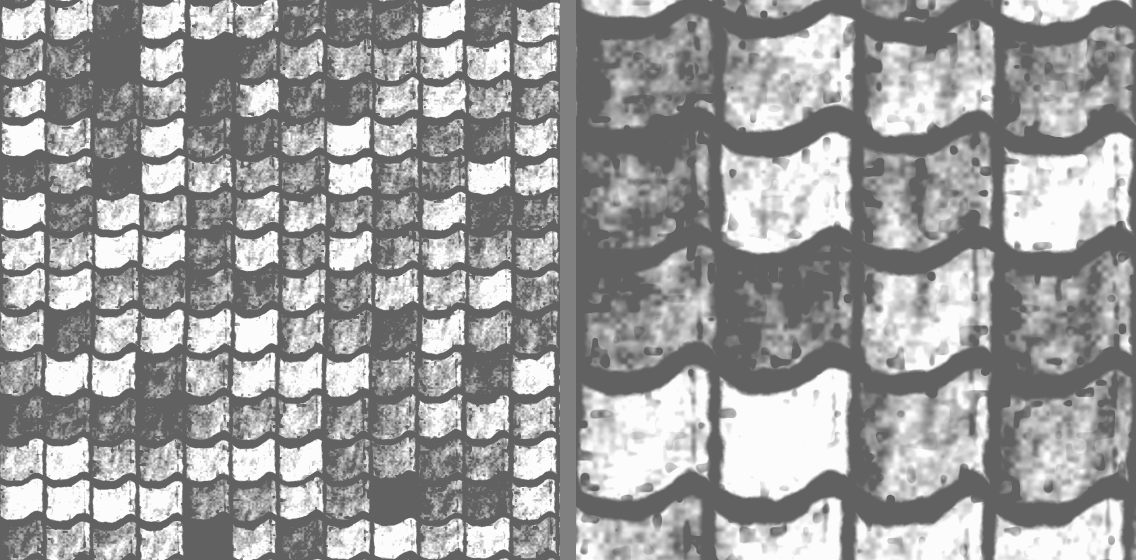
Left: the whole. Right: its middle third, enlarged.
This texture is drawn by a WebGL 2 fragment shader. Its source:

```glsl
#version 300 es
precision highp float;
// Weathered roof of wavy clay tiles in grey: rows bent by a periodic roll,
// each tile cut out by a ragged box distance and given its own tone,
// then worn with streaks, mottling, edge specks and fine grain.

#define COLUMNS 12.0
#define ROWS 14.0
#define ROLL_HEIGHT 0.105
#define ROW_BEND 0.24
#define TILE_JITTER 0.06
#define EDGE_WEAR 0.075
#define TONE_RANGE vec2(-0.06, 1.34)
#define BARE_SHARE 0.06
#define GRAIN_SCALE 290.0
#define SHADOW_GREY vec3(0.38)
#define CHALK_WHITE vec3(0.99)

uniform vec2 u_resolution;
out vec4 fragColor;

const float TAU = 6.2831853;

float hash(vec2 p) {
    vec3 q = fract(vec3(p.xyx) * 0.1031);
    q += dot(q, q.yzx + 33.33);
    return fract((q.x + q.y) * q.z);
}

float noise(vec2 p) {
    vec2 cell = floor(p);
    vec2 f = fract(p);
    f = f * f * (3.0 - 2.0 * f);
    float low = mix(hash(cell), hash(cell + vec2(1, 0)), f.x);
    float high = mix(hash(cell + vec2(0, 1)), hash(cell + vec2(1, 1)), f.x);
    return mix(low, high, f.y);
}

float fbm(vec2 p) {
    float sum = 0.0;
    float gain = 0.5;
    for (int i = 0; i < 4; i++) {
        sum += gain * noise(p);
        p = mat2(1.6, 1.2, -1.2, 1.6) * p + 17.3;
        gain *= 0.5;
    }
    return sum / 0.9375;
}

// Shallow trough at the left of a tile, narrow hump at its right
float roll(float x) {
    float phase = TAU * (x - 0.85);
    return cos(phase) + 0.25 * cos(2.0 * phase);
}

// Distance inward from the tile border, in tile units
float tileInset(vec2 p) {
    vec2 sides = min(p - vec2(0.03, 0.11), vec2(0.965, 0.945) - p);
    return min(sides.x, sides.y);
}

// Brightness of the worn surface; p runs right and down inside the tile
float surfaceTone(vec2 p, vec2 id, vec2 uv, float inset) {
    float tone = mix(TONE_RANGE.x, TONE_RANGE.y, hash(id + 51.7));
    tone -= 0.8 * step(hash(id + 83.1), BARE_SHARE);

    // Slanted vertical streaks, blotches and grain
    vec2 seed = 37.0 * vec2(hash(id + 5.3), hash(id + 9.8));
    float streak = noise(vec2(p.x * 11.0 + p.y * 2.0, p.y * 2.5) + seed);
    float blotch = fbm(p * 4.5 + seed.yx);
    float grain = noise(uv * GRAIN_SCALE);
    tone += 0.45 * (streak - 0.5) + 1.1 * (blotch - 0.5) + 0.5 * (grain - 0.5);

    // Shaded left flank, dark crease and bright rim of the roll
    tone -= 0.6 * hash(id + 23.9) * (1.0 - smoothstep(0.03, 0.32, p.x));
    float crease = 1.0 - smoothstep(0.0, 0.035, abs(p.x - 0.83 - 0.03 * p.y));
    float broken = smoothstep(0.35, 0.65, noise(vec2(p.x * 8.0, p.y * 9.0) + seed));
    tone -= 0.5 * crease * broken;
    tone += 0.16 * smoothstep(0.85, 0.91, p.x) + 0.16 * (p.y - 0.45);

    // Dark specks, denser towards the border
    float speck = smoothstep(0.66, 0.82, noise(uv * GRAIN_SCALE * 0.55 + 71.0));
    tone -= speck * mix(0.75, 0.2, smoothstep(0.0, 0.22, inset));
    return clamp(tone, 0.0, 1.0);
}

void main() {
    vec2 uv = gl_FragCoord.xy / u_resolution;
    float down = 1.0 - uv.y;

    // Row spacing tightens above the middle and widens below it
    float x = uv.x * COLUMNS + 0.06 * smoothstep(0.5, 0.8, down);
    float bend = ROW_BEND * pow(sin(0.5 * TAU * down), 4.0);
    float y = down * ROWS + bend + ROLL_HEIGHT * roll(x);
    y += 0.1 * (noise(vec2(uv.x * 5.0, down * 4.0)) - 0.5);

    // Tile index and position, with a small shift and tilt for each
    float row = floor(y);
    x += TILE_JITTER * (hash(vec2(row, 3.7)) - 0.5);
    vec2 id = vec2(floor(x), row);
    vec2 p = fract(vec2(x, y));
    p.x += 0.5 * TILE_JITTER * (hash(id + 41.3) - 0.5);
    p.y += TILE_JITTER * (hash(id + 13.1) - 0.5);
    p.y += TILE_JITTER * (hash(id + 29.4) - 0.5) * (p.x - 0.5);

    // Ragged, softened outline over the dark joints
    float inset = tileInset(p);
    float ragged = inset + EDGE_WEAR * (fbm(uv * 95.0) - 0.55);
    float cover = smoothstep(-0.01, 0.035, ragged);
    float tone = cover * surfaceTone(p, id, uv, inset);
    fragColor = vec4(mix(SHADOW_GREY, CHALK_WHITE, tone), 1.0);
}
```
